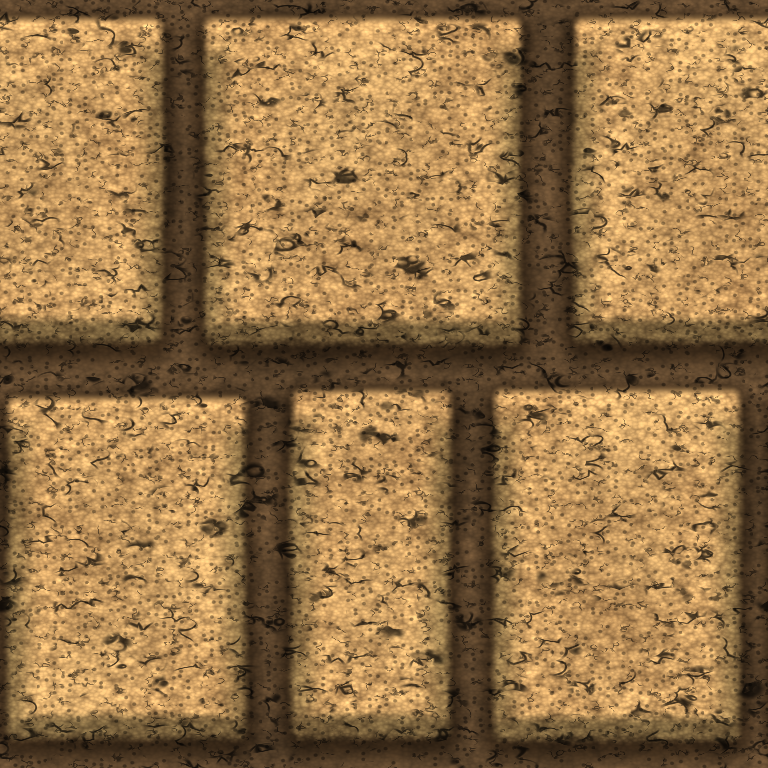
This texture is drawn by a Shadertoy shader. Its source:

```glsl
const vec3 STONE_DARK = vec3(0.59, 0.43, 0.26);
const vec3 STONE_LIGHT = vec3(0.81, 0.64, 0.405);
const vec3 MORTAR_DARK = vec3(0.19, 0.135, 0.08);
const vec3 MORTAR_LIGHT = vec3(0.36, 0.27, 0.175);
const vec3 BEVEL_TINT = vec3(0.60, 0.62, 0.61);

// Blocks as centre.xy and half size.xy: two wide above, three tall below
const vec4 BLOCKS[5] = vec4[5](
    vec4(0.4725, 0.765, 0.2055, 0.212),
    vec4(0.9795, 0.766, 0.2325, 0.211),
    vec4(0.1650, 0.261, 0.1550, 0.222),
    vec4(0.4825, 0.266, 0.1035, 0.226),
    vec4(0.8035, 0.265, 0.1605, 0.228));

vec2 hash2(vec2 p) {
    vec3 q = fract(p.xyx * vec3(0.1031, 0.1030, 0.0973));
    q += dot(q, q.yzx + 33.33);
    return fract((q.xx + q.yz) * q.zy);
}

// Tiling cellular noise: nearest distance, second distance, cell id
vec3 cellular(vec2 uv, vec2 count) {
    vec2 p = uv * count, base = floor(p);
    vec3 result = vec3(8.0, 8.0, 0.0);
    for (int y = -1; y <= 1; y++)
    for (int x = -1; x <= 1; x++) {
        vec2 cell = base + vec2(x, y);
        vec2 rnd = hash2(mod(cell, count) + count);
        float d = length(cell + rnd - p);
        if (d < result.x) result = vec3(d, result.x, rnd.x);
        else result.y = min(result.y, d);
    }
    return result;
}

// Broad tiling patches from layered, bent sines
float patches(vec2 uv) {
    vec2 p = uv * 6.28318;
    float sum = 0.0, amp = 0.5;
    for (int i = 0; i < 4; i++) {
        p = p * 2.0 + 1.3 * sin(p.yx + float(i));
        sum += amp * sin(p.x) * sin(p.y);
        amp *= 0.65;
    }
    return sum;
}

// Gritty surface, centred on zero
float grit(vec2 uv) {
    float sum = 0.0;
    vec2 count = vec2(31.0, 43.0);
    for (int i = 0; i < 4; i++) {
        sum += 0.27 * (0.5 - cellular(uv, count).x);
        count = floor(count * 1.75);
    }
    return sum;
}

// Short ragged fissures, kept only inside scattered spots
float cracks(vec2 uv, vec2 count) {
    vec3 rough = cellular(uv, count * 3.0);
    vec2 p = uv + 0.5 * (rough.xy - 0.6) / count;
    vec3 c = cellular(p, count);
    float spot = smoothstep(0.42, 0.2, cellular(uv, count + 5.0).x);
    return spot * smoothstep(0.13, 0.02, c.y - c.x);
}

// Small dark holes in some of the cells
float pits(vec2 uv, vec2 count) {
    vec3 c = cellular(uv, count);
    return step(0.68, c.z) * smoothstep(0.36, 0.14, c.x);
}

float boxDistance(vec2 p, vec2 halfSize, float radius) {
    vec2 q = abs(p) - halfSize + radius;
    return length(max(q, 0.0)) + min(max(q.x, q.y), 0.0) - radius;
}

// Shade of a block: soft side and lower bevels, bright upper lip
vec3 blockShade(vec2 p, vec2 halfSize, float d) {
    float fromTop = halfSize.y - p.y;
    float side = smoothstep(0.004, 0.048, halfSize.x - abs(p.x));
    side = max(side, smoothstep(0.065, 0.02, fromTop));
    float bottom = smoothstep(0.020, 0.040, p.y + halfSize.y);
    vec3 shade = mix(BEVEL_TINT * 1.12, vec3(1.0), side);
    shade = min(shade, mix(BEVEL_TINT * 0.92, vec3(1.0), bottom));
    float lip = smoothstep(0.022, 0.010, fromTop);
    return shade * (1.0 + 0.08 * lip + 0.08 * smoothstep(0.13, 0.04, -d));
}

void mainImage(out vec4 fragColor, in vec2 fragCoord) {
    vec2 uv = fragCoord / iResolution.xy;
    float grain = grit(uv);
    float broad = patches(uv);
    vec2 wobble = 0.003 * vec2(broad, grain * 2.0);

    // Wrapped block layout with its downward shadow
    float mask = 0.0, shadow = 1.0;
    vec3 shade = vec3(1.0);
    for (int i = 0; i < 5; i++) {
        vec4 block = BLOCKS[i];
        vec2 p = fract(uv + wobble - block.xy + 0.5) - 0.5;
        float d = boxDistance(p, block.zw, 0.012);
        float cover = smoothstep(0.007, -0.009, d);
        shade = mix(shade, blockShade(p, block.zw, d), step(0.001, cover));
        mask = max(mask, cover);
        shadow = min(shadow, boxDistance(p + vec2(0.0, 0.010), block.zw, 0.02));
    }

    // Base colours
    float tone = clamp(0.58 + 0.28 * broad + 1.1 * grain, 0.0, 1.0);
    vec3 stone = mix(STONE_DARK, STONE_LIGHT, tone) * shade;
    vec3 mortar = mix(MORTAR_DARK, MORTAR_LIGHT, smoothstep(-0.004, 0.034, shadow));
    mortar *= 1.0 + 0.18 * broad;
    vec3 color = mix(mortar, stone, mask) * (1.0 + 0.7 * grain);

    // Wear
    float fissure = max(cracks(uv, vec2(13.0, 21.0)), 0.7 * cracks(uv, vec2(31.0, 47.0)));
    color *= 1.0 - 0.68 * fissure;
    color *= 1.0 - 0.38 * pits(uv, vec2(97.0, 113.0));
    fragColor = vec4(clamp(color, 0.0, 1.0), 1.0);
}
```
